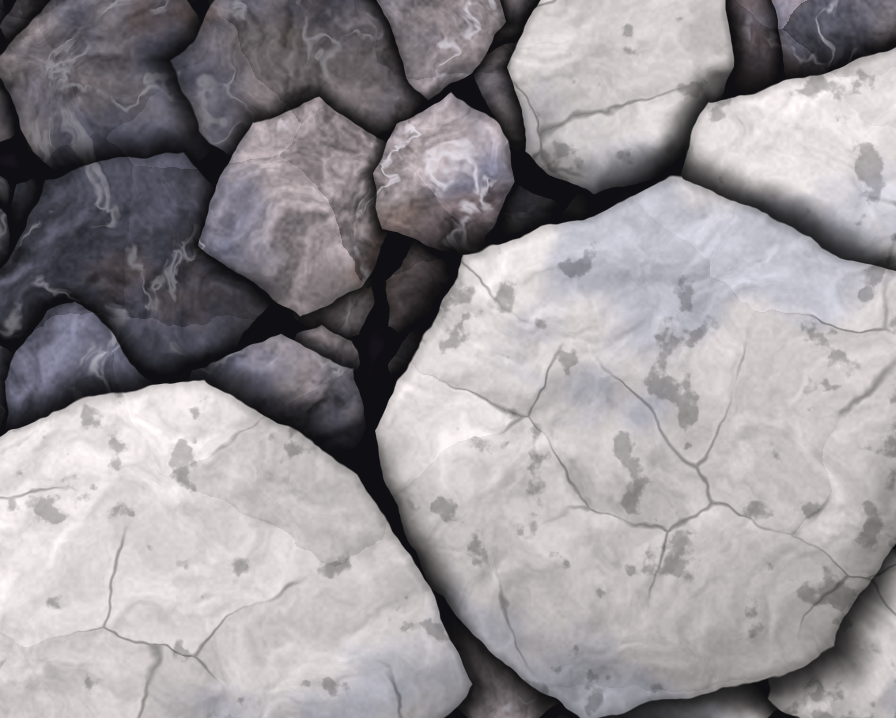
Give the GLSL for this texture, as a WebGL 1 fragment shader.

```glsl
precision highp float;
// Heap of broken rock: large pale boulders over smaller dark stones with black gaps.
uniform vec2 u_resolution;

vec2 hash2(vec2 p) {
  vec3 a = fract(p.xyx * vec3(0.1031, 0.1030, 0.0973));
  a += dot(a, a.yzx + 33.33);
  return fract((a.xx + a.yz) * a.zy);
}

float noise(vec2 p) {
  vec2 i = floor(p), f = fract(p);
  f = f * f * (3.0 - 2.0 * f);
  float low = mix(hash2(i).x, hash2(i + vec2(1, 0)).x, f.x);
  float high = mix(hash2(i + vec2(0, 1)).x, hash2(i + vec2(1, 1)).x, f.x);
  return mix(low, high, f.y);
}

float fbm(vec2 p) {
  float sum = 0.0, amp = 0.52;
  for (int i = 0; i < 5; i++) {
    sum += amp * noise(p);
    p = mat2(1.6, 1.2, -1.2, 1.6) * p + 17.0;
    amp *= 0.5;
  }
  return sum;
}

// Broken faces: x is the tone of the face, y the distance to its edge.
vec2 fracture(vec2 p) {
  vec2 cell = floor(p);
  float first = 9.0, second = 9.0, tone = 0.0;
  for (int y = -1; y <= 1; y++)
    for (int x = -1; x <= 1; x++) {
      vec2 id = cell + vec2(x, y);
      vec2 rnd = hash2(id + 40.0);
      vec2 delta = id + rnd - p;
      float d = length(delta);
      if (d < first) {
        second = first;
        first = d;
        tone = rnd.x + 0.8 * dot(delta, rnd.yx - 0.5);
      } else second = min(second, d);
    }
  return vec2(tone, second - first);
}

// Lays one faceted stone and its contact shadow over the colour so far.
void layStone(inout vec3 col, vec2 q, float radius, vec2 seed, vec3 skin) {
  if (length(q) > radius * 1.8) return;
  float edge = -9.0;
  vec3 normal = vec3(0.0, 0.0, exp(-4.0));
  for (int k = 0; k < 8; k++) {
    vec2 rnd = hash2(seed * 7.3 + float(k) * 3.7);
    float angle = (float(k) + 0.6 * rnd.x) * 0.7854;
    vec2 dir = vec2(cos(angle), sin(angle));
    float d = dot(q, dir) - radius * (0.82 + 0.26 * rnd.y);
    float slope = 0.3 + fract(rnd.x * 7.0 + rnd.y);
    edge = max(edge, d);
    normal += vec3(dir * slope, 1.0) * exp(clamp(d * slope * 22.0 / radius, -30.0, 8.0));
  }
  float light = max(dot(normalize(normal), normalize(vec3(-0.25, 0.6, 0.9))), 0.0);
  float rim = smoothstep(0.0, -0.014, edge);
  vec3 face = skin * (0.55 + 0.56 * light) * (0.82 + 0.18 * rim);
  float px = 1.0 / u_resolution.y;
  col *= mix(0.16, 1.0, smoothstep(-0.005, 0.02 + radius * 0.1, edge));
  col = mix(col, face, smoothstep(px, -px, edge));
}

// Jittered stones, laid row by row from the top.
void layRubble(inout vec3 col, vec2 p, float size, vec3 dark, vec3 pale) {
  vec2 cell = floor(p / size);
  for (int y = 1; y >= -1; y--)
    for (int x = -1; x <= 1; x++) {
      vec2 id = cell + vec2(x, y);
      vec2 rnd = hash2(id + size * 100.0 + 9.0);
      vec2 center = (id + 0.25 + 0.5 * rnd) * size;
      float paleness = smoothstep(0.62, 0.95, center.x - 0.5 * center.y);
      vec3 skin = mix(dark * (0.78 + 0.55 * rnd.y), pale, paleness);
      vec2 q = (p - center) * vec2(0.85 + 0.3 * rnd.y, 1.0);
      layStone(col, q, size * (0.4 + 0.24 * rnd.x), id + 11.0, skin);
    }
}

void main() {
  vec2 p = gl_FragCoord.xy / u_resolution.y;
  vec2 warp = vec2(fbm(p * 7.0), fbm(p * 7.0 + 31.0)) - 0.5;
  vec2 bent = p + warp * 0.055;

  // Shared surface detail
  vec2 grainP = p * 15.0 + warp * 3.0;
  float bump = fbm(grainP) - fbm(grainP + vec2(-0.12, 0.22));
  float grain = noise(p * 190.0) - 0.5;
  float patches = fbm(p * 4.5 + 7.0);
  vec2 faces = fracture(mat2(0.94, 0.34, -0.34, 0.94) * (p + warp * 0.09) * vec2(4.6, 5.4) + 3.0);
  float crack = smoothstep(0.035, 0.0, faces.y) * smoothstep(0.45, 0.65, fbm(p * 6.0 + 50.0));

  // Pale stone: warm dust with cool grey stains
  vec3 pale = mix(vec3(0.83, 0.805, 0.805), vec3(0.70, 0.70, 0.74), smoothstep(0.5, 0.7, patches));
  pale *= 0.93 + 0.12 * faces.x + 0.5 * bump + 0.05 * grain;
  pale *= 1.0 - 0.3 * crack;
  pale *= 1.0 - 0.22 * smoothstep(0.66, 0.76, fbm(p * 24.0 + 80.0));

  // Dark stone: slate and brown with white scuffs
  vec3 dark = mix(vec3(0.34, 0.34, 0.40), vec3(0.53, 0.495, 0.505), smoothstep(0.36, 0.62, patches));
  dark = mix(dark, vec3(0.44, 0.36, 0.33), 0.5 * smoothstep(0.56, 0.7, fbm(p * 5.0 + 90.0)));
  dark *= 0.8 + 0.4 * faces.x + 1.5 * bump + 0.15 * grain;
  float vein = 1.0 - abs(2.0 * fbm(p * 9.0 + warp * 2.0 + 60.0) - 1.0);
  float scuff = smoothstep(0.9, 1.0, vein) * smoothstep(0.4, 0.6, fbm(p * 22.0));
  dark = mix(dark, vec3(0.70, 0.69, 0.72), 0.65 * scuff);

  // Gaps, then rubble, then boulders along an arc from back to front
  vec3 col = vec3(0.09, 0.08, 0.11);
  layRubble(col, bent, 0.13, dark * 0.7, pale * 0.9);
  layRubble(col, bent, 0.27, dark, pale);
  for (int k = 0; k < 4; k++) {
    float i = 3.0 - float(k);
    vec2 center = vec2(0.2 + sin(i * 0.8), 0.10 + 0.27 * i);
    vec2 q = (bent - center) * vec2(0.85 + 0.12 * i, 1.0);
    layStone(col, q, 0.36 + 0.07 * i - 0.043 * i * i, vec2(i + 2.0, 5.0), pale);
  }
  gl_FragColor = vec4(max(col, vec3(0.06, 0.055, 0.075)), 1.0);
}
```
